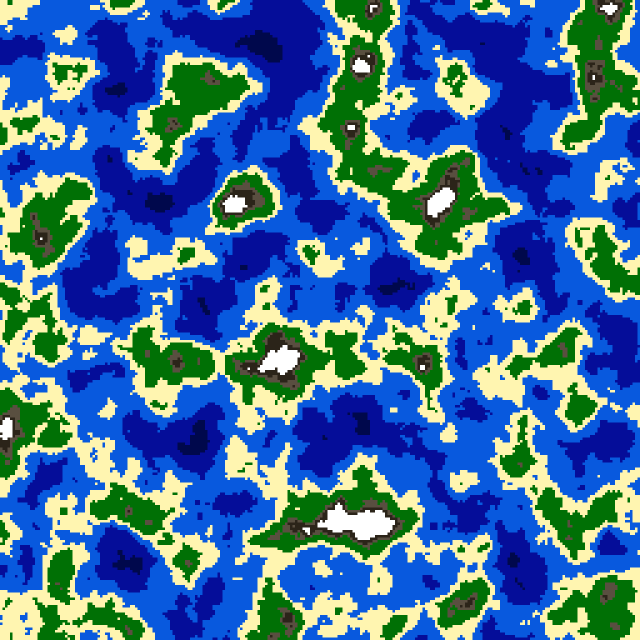
Reproduce this texture procedurally as a Shadertoy shader.

```glsl
#define CELLS 256.0
#define BASE_FREQ 8.0
#define OCTAVES 5
#define GAIN 0.5
#define HEIGHT_SCALE 4.0
#define SEED 17.0

const vec3 ABYSS   = vec3(0.00, 0.03, 0.30);
const vec3 DEEP    = vec3(0.02, 0.05, 0.60);
const vec3 SHALLOW = vec3(0.03, 0.35, 0.87);
const vec3 SAND    = vec3(1.00, 0.96, 0.69);
const vec3 FOREST  = vec3(0.00, 0.44, 0.02);
const vec3 ROCK    = vec3(0.35, 0.31, 0.25);
const vec3 CRAG    = vec3(0.17, 0.14, 0.10);
const vec3 SNOW    = vec3(1.0);

// Unit gradient with a random direction at a lattice point
vec2 gradient(vec2 p) {
    float angle = 6.2831853 * fract(sin(dot(p, vec2(127.1, 311.7)) + SEED) * 43758.5453);
    return vec2(cos(angle), sin(angle));
}

float gradientNoise(vec2 p) {
    vec2 i = floor(p), f = fract(p);
    vec2 u = f * f * f * (f * (f * 6.0 - 15.0) + 10.0);
    vec2 e = vec2(0.0, 1.0);
    float a = dot(gradient(i), f);
    float b = dot(gradient(i + e.yx), f - e.yx);
    float c = dot(gradient(i + e.xy), f - e.xy);
    float d = dot(gradient(i + e.yy), f - e.yy);
    return mix(mix(a, b, u.x), mix(c, d, u.x), u.y);
}

// Fractal height, scaled to roughly unit deviation
float terrainHeight(vec2 uv) {
    float height = 0.0, amplitude = 1.0;
    vec2 p = uv * BASE_FREQ;
    for (int i = 0; i < OCTAVES; i++) {
        height += amplitude * gradientNoise(p);
        p = p * 2.0 + vec2(19.37, 7.61);
        amplitude *= GAIN;
    }
    return height * HEIGHT_SCALE;
}

// Hard colour bands from sea floor to peak
vec3 terrainColor(float h) {
    vec3 color = ABYSS;
    color = mix(color, DEEP,    step(-2.20, h));
    color = mix(color, SHALLOW, step(-0.80, h));
    color = mix(color, SAND,    step( 0.18, h));
    color = mix(color, FOREST,  step( 0.86, h));
    color = mix(color, ROCK,    step( 1.78, h));
    color = mix(color, CRAG,    step( 2.07, h));
    return mix(color, SNOW,     step( 2.42, h));
}

void mainImage(out vec4 fragColor, in vec2 fragCoord) {
    // Four samples per pixel smooth the borders of the square cells
    vec3 color = vec3(0.0);
    for (int s = 0; s < 4; s++) {
        vec2 offset = vec2(s % 2, s / 2) * 0.5 - 0.25;
        vec2 uv = (fragCoord + offset) / iResolution.y;
        vec2 cellCenter = (floor(uv * CELLS) + 0.5) / CELLS;
        color += 0.25 * terrainColor(terrainHeight(cellCenter));
    }
    fragColor = vec4(color, 1.0);
}
```
